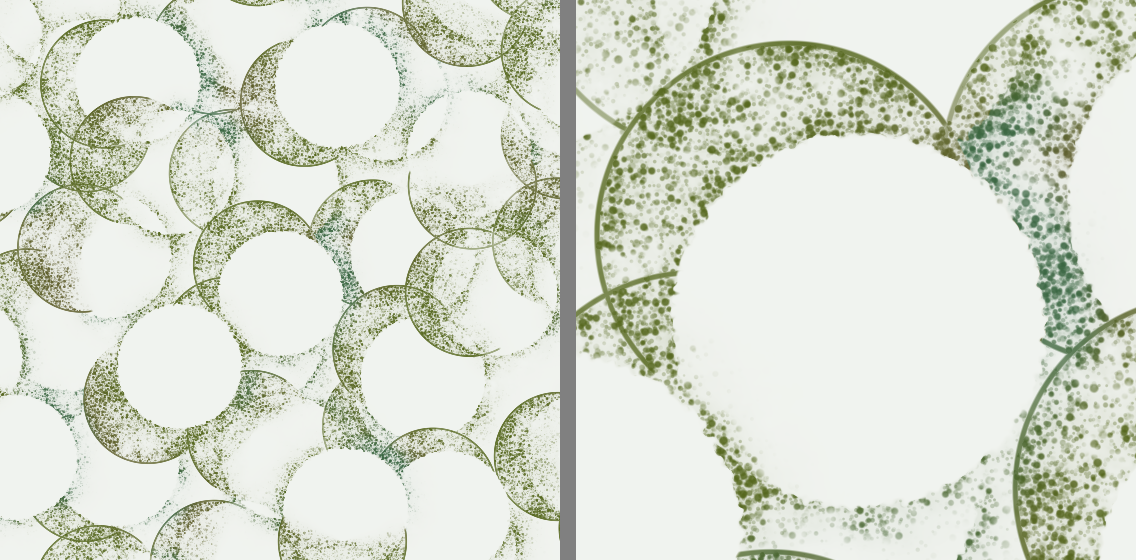
Left, the full canvas; right, a detail of the centre.
Write a three.js fragment shader that draws this pattern.

```glsl
varying vec2 vUv;

vec2 hash2(vec2 p) {
  p = vec2(dot(p, vec2(127.1, 311.7)), dot(p, vec2(269.5, 183.3)));
  return fract(sin(p) * 43758.55);
}

float gradientNoise(vec2 p) {
  vec2 i = floor(p), f = fract(p);
  vec2 u = f * f * f * (f * (f * 6.0 - 15.0) + 10.0);
  vec2 e = vec2(0.0, 1.0);
  float a = dot(hash2(i) * 2.0 - 1.0, f);
  float b = dot(hash2(i + e.yx) * 2.0 - 1.0, f - e.yx);
  float c = dot(hash2(i + e.xy) * 2.0 - 1.0, f - e.xy);
  float d = dot(hash2(i + e.yy) * 2.0 - 1.0, f - e.yy);
  return mix(mix(a, b, u.x), mix(c, d, u.x), u.y);
}

float fbm(vec2 p) {
  float sum = 0.0, amp = 0.6;
  for (int i = 0; i < 5; i++) {
    sum += amp * gradientNoise(p);
    p = p * 2.03 + 17.3;
    amp *= 0.72;
  }
  return sum;
}

// Jittered translucent dots; more of them appear as density rises
float stipple(vec2 p, float density) {
  vec2 cell = floor(p);
  float bare = 1.0;
  for (int y = -1; y <= 1; y++) {
    for (int x = -1; x <= 1; x++) {
      vec2 id = cell + vec2(float(x), float(y));
      vec2 rnd = hash2(id + 51.7);
      float size = mix(0.35, 0.62, rnd.y);
      float dotMask = 1.0 - smoothstep(size - 0.25, size + 0.1, length(p - id - hash2(id)));
      bare *= 1.0 - dotMask * 0.85 * smoothstep(0.0, 0.45, density - rnd.x * 0.95);
    }
  }
  return 1.0 - bare;
}

void main() {
  vec2 p = vUv;
  float wobble = gradientNoise(p * 150.0) * 0.006;
  float spray = 0.0, line = 0.0, teal = 0.0;

  // Each stamp is a ringed disc with a second, offset disc masked out
  for (int i = 0; i < 38; i++) {
    float k = float(i);
    vec2 place = hash2(vec2(k, 7.3)), kind = hash2(vec2(k, 23.9));
    vec2 centre = fract(vec2(0.7549, 0.5698) * k + 0.13) * 1.2 - 0.1 + (place - 0.5) * 0.12;
    float angle = mix(-1.0, 1.7, place.x);
    vec2 dir = vec2(cos(angle), sin(angle));
    vec2 q = p - centre;

    float depth = 0.115 - length(q);
    float gap = length(q - dir * mix(0.045, 0.085, kind.x)) - 0.112;
    float inside = smoothstep(-0.001, 0.001, depth);
    float facing = dot(q, -dir) / (length(q) + 0.0001);
    float over = step(0.68, place.y);

    float masked = mix(0.35, 1.0, step(0.45, kind.y)) * (1.0 - smoothstep(-0.003, 0.0, gap + wobble));
    float kept = 1.0 - masked;
    float visible = mix(kept, 1.0, over);

    // Grain gathers along the ring and around the masked disc
    float body = inside * smoothstep(-0.6, 0.3, facing) * (0.36 + 0.62 * exp(-abs(depth) / 0.025));
    float halo = exp(-abs(gap) / 0.032) * smoothstep(-0.003, 0.001, gap + wobble);
    float outer = halo * (1.0 - inside) * smoothstep(-0.2, 0.7, -facing);
    float grain = max(body * visible, halo * max(0.8 * inside, 0.65 * outer));
    spray *= kept;
    spray += grain * (1.0 - spray);

    float arcEnd = mix(-0.55, 0.3, kind.x);
    float stroke = 1.0 - smoothstep(0.0008, 0.0024, abs(depth - 0.001));
    line = max(line * kept, stroke * visible * smoothstep(arcEnd, arcEnd + 0.06, facing));
    teal = max(teal * (1.0 - inside), outer);
  }

  // Break the spray into clouds, then into dots
  float cloud = fbm(p * 13.0);
  float density = clamp(spray * (0.82 + 1.7 * cloud), 0.0, 1.0);
  float bare = 1.0 - 0.16 * density;
  bare *= 1.0 - stipple(p * 215.0, density);
  bare *= 1.0 - 0.75 * stipple(p * 290.0 + 31.0, density * 0.85);
  bare *= 1.0 - 0.4 * stipple(p * 390.0 + 77.0, density * 1.1);
  float cover = max(1.0 - bare, line * (0.82 + 0.3 * cloud));

  float patches = gradientNoise(p * 4.0 + 9.0);
  vec3 ink = mix(vec3(0.33, 0.40, 0.11), vec3(0.37, 0.36, 0.17), smoothstep(-0.1, 0.4, patches));
  ink = mix(ink, vec3(0.18, 0.40, 0.27), smoothstep(0.15, 0.6, teal) * smoothstep(0.1, -0.25, -patches) * 0.8);
  vec3 paper = vec3(0.943, 0.953, 0.937);
  gl_FragColor = vec4(mix(paper, ink, clamp(cover, 0.0, 1.0)), 1.0);
}
```
